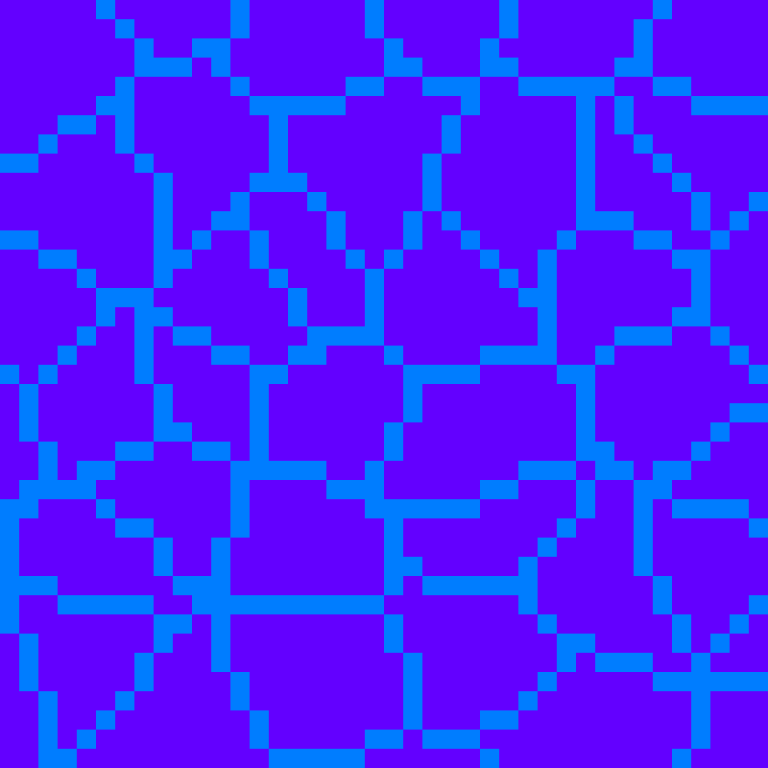
This pattern is drawn by a WebGL 1 fragment shader. Its source:

```glsl
precision highp float;
// Blocky one-block-wide web of blue cell borders on a violet ground.

uniform vec2 u_resolution;

#define BLOCKS 40.0       // blocks across the canvas
#define CELLS 5.6         // cells across the canvas
#define JITTER 0.96       // scatter of the cell seeds
#define WARP 1.8          // border waviness, in blocks
#define WARP_SCALE 8.0    // waves across the canvas
#define SEED 17.0
#define GROUND_VIOLET vec3(0.39, 0.0, 1.0)
#define BORDER_BLUE vec3(0.0, 0.49, 1.0)

vec2 hash22(vec2 p) {
    vec3 q = fract((p.xyx + SEED) * vec3(0.1031, 0.1030, 0.0973));
    q += dot(q, q.yzx + 33.33);
    return fract((q.xx + q.yz) * q.zy);
}

// Smooth two-channel value noise in 0..1.
vec2 noise22(vec2 p) {
    vec2 i = floor(p);
    vec2 f = fract(p);
    f = f * f * (3.0 - 2.0 * f);
    vec2 low = mix(hash22(i), hash22(i + vec2(1.0, 0.0)), f.x);
    vec2 high = mix(hash22(i + vec2(0.0, 1.0)), hash22(i + 1.0), f.x);
    return mix(low, high, f.y);
}

// Lattice position of the seed nearest to a point given in blocks.
vec2 nearestCell(vec2 p) {
    p += WARP * (noise22(p * WARP_SCALE / BLOCKS + 50.0) - 0.5);
    p *= CELLS / BLOCKS;
    vec2 home = floor(p);
    vec2 nearest = home;
    float best = 100.0;
    for (int y = -1; y <= 1; y++) {
        for (int x = -1; x <= 1; x++) {
            vec2 cell = home + vec2(float(x), float(y));
            vec2 d = cell + 0.5 + JITTER * (hash22(cell) - 0.5) - p;
            float dist = dot(d, d);
            if (dist < best) {
                best = dist;
                nearest = cell;
            }
        }
    }
    return nearest;
}

// 1 if a border crosses the horizontal or vertical midline of the block.
float borderBlock(vec2 block) {
    vec2 c = block + 0.5;
    vec2 dx = vec2(0.5, 0.0);
    vec2 dy = dx.yx;
    bool across = any(notEqual(nearestCell(c - dx), nearestCell(c + dx)));
    bool along = any(notEqual(nearestCell(c - dy), nearestCell(c + dy)));
    return (across || along) ? 1.0 : 0.0;
}

void main() {
    float blocksPerPixel = BLOCKS / min(u_resolution.x, u_resolution.y);
    vec2 p = gl_FragCoord.xy * blocksPerPixel - 0.5;
    vec2 block = floor(p);

    // Blend the four nearest blocks over one pixel for smooth block edges.
    vec2 blend = clamp((fract(p) - 0.5) / blocksPerPixel + 0.5, 0.0, 1.0);
    float low = mix(borderBlock(block), borderBlock(block + vec2(1.0, 0.0)), blend.x);
    float high = mix(borderBlock(block + vec2(0.0, 1.0)), borderBlock(block + 1.0), blend.x);
    float border = mix(low, high, blend.y);

    gl_FragColor = vec4(mix(GROUND_VIOLET, BORDER_BLUE, border), 1.0);
}
```
